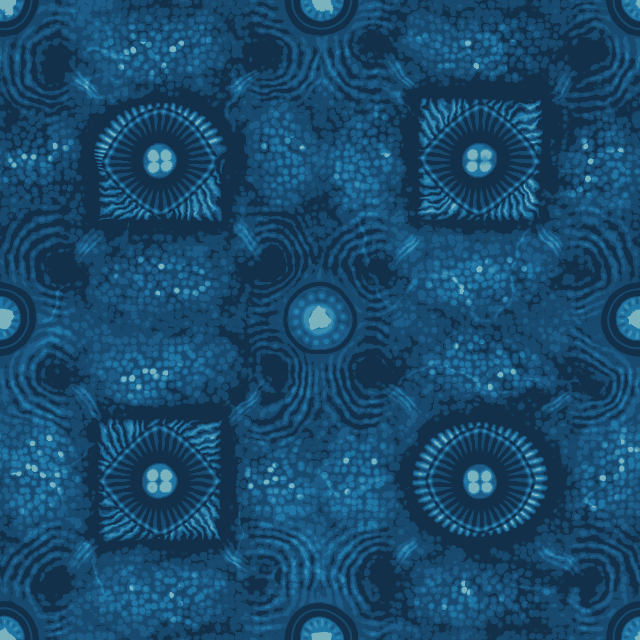
Reproduce this pattern procedurally as a WebGL 1 fragment shader.

```glsl
precision highp float;
uniform vec2 u_resolution;

float hash(vec2 p) {
  return fract(sin(dot(p, vec2(127.1, 311.7))) * 43758.5453);
}

// Value noise that wraps every n lattice steps
float noise(vec2 p, float n) {
  vec2 i = floor(p), f = fract(p);
  f = f * f * (3.0 - 2.0 * f);
  vec2 lo = mod(i, n), hi = mod(i + 1.0, n);
  return mix(mix(hash(lo), hash(vec2(hi.x, lo.y)), f.x),
             mix(hash(vec2(lo.x, hi.y)), hash(hi), f.x), f.y);
}

float fbm(vec2 uv, float n) {
  float sum = 0.0, amp = 0.53;
  for (int i = 0; i < 4; i++) {
    sum += amp * noise(uv * n, n);
    n *= 2.0;
    amp *= 0.5;
  }
  return sum;
}

// Wrapping cells: x = distance to nearest seed, y = random shade of that cell
vec2 scales(vec2 uv, float n) {
  vec2 p = uv * n, i = floor(p), best = vec2(9.0, 0.0);
  for (int y = -1; y <= 1; y++) {
    for (int x = -1; x <= 1; x++) {
      vec2 g = i + vec2(float(x), float(y)), id = mod(g, n);
      vec2 seed = g + 0.15 + 0.7 * vec2(hash(id), hash(id + 57.0));
      float d = length(p - seed);
      if (d < best.x) best = vec2(d, hash(id + 19.0));
    }
  }
  return best;
}

float disc(float d, float radius, float soft) {
  return 1.0 - smoothstep(radius - soft, radius + soft, d);
}

vec3 palette(float t) {
  vec3 c = mix(vec3(0.07, 0.19, 0.29), vec3(0.09, 0.29, 0.43), smoothstep(0.23, 0.31, t));
  c = mix(c, vec3(0.11, 0.36, 0.53), smoothstep(0.40, 0.47, t));
  c = mix(c, vec3(0.12, 0.46, 0.64), smoothstep(0.55, 0.61, t));
  c = mix(c, vec3(0.22, 0.55, 0.69), smoothstep(0.69, 0.75, t));
  return mix(c, vec3(0.48, 0.70, 0.74), smoothstep(0.82, 0.90, t));
}

void main() {
  vec2 uv = gl_FragCoord.xy / u_resolution;
  vec2 warp = vec2(fbm(uv, 10.0), fbm(uv + 0.37, 10.0)) - 0.5;
  vec2 q = uv + 0.012 * warp;
  vec2 id = mod(floor(q * 2.0), 2.0), p = fract(q * 2.0) - 0.5;
  vec2 a = abs(p), m = a + 0.11 * warp;
  float cloud = fbm(uv + 0.19, 6.0), grain = fbm(uv + 0.71, 48.0);

  // Swollen lobes above, below and beside each iris
  float upper = length((m - vec2(0.0, 0.36)) / vec2(0.25, 0.125));
  float side = length((m - vec2(0.38, 0.0)) / vec2(0.14, 0.20));
  float lobe = min(upper, side);
  float body = 1.0 - smoothstep(0.25, 1.05, lobe);
  float rim = exp(-pow((lobe - 1.0) * 14.0, 2.0));

  // Scaly skin
  vec2 cell = scales(q + 0.006 * warp, 84.0);
  float bump = 1.0 - smoothstep(0.22, 0.62, cell.x);
  float t = 0.37 + 0.42 * (cloud - 0.5) + 0.28 * (grain - 0.5);
  t += 0.13 * body - 0.07 * rim;
  t += mix(0.10, 0.27, body) * (bump - 0.5) + 0.12 * (cell.y - 0.5);
  float fleck = smoothstep(0.50, 0.64, noise(uv * 40.0, 40.0)) * smoothstep(0.6, 0.9, cell.y);
  t += 0.42 * fleck * body * bump;

  // Ribbed fans around dark knots
  float knot = length(m - vec2(0.32, 0.32));
  float fan = smoothstep(0.03, 0.08, knot) * (1.0 - smoothstep(0.14, 0.23, knot));
  fan *= smoothstep(0.24, 0.34, a.x) * (1.0 - 0.7 * body);
  t += 0.17 * fan * sin(210.0 * knot + 5.0 * cloud);
  t -= 0.25 * exp(-knot * knot * 220.0);

  // Bright diagonal straps
  float along = 0.5 * (m.x + m.y), across = m.x - m.y;
  float strap = disc(abs(across), 0.028, 0.012) * smoothstep(0.19, 0.22, along);
  strap *= 1.0 - smoothstep(0.25, 0.31, along);
  t += strap * (0.22 + 0.10 * sin(260.0 * across));

  // Sparse pale swirls
  float thread = 1.0 - smoothstep(0.0, 0.025, abs(fbm(uv + 0.53, 7.0) - 0.5));
  t += 0.17 * thread * smoothstep(0.50, 0.65, noise(uv * 12.0, 12.0));

  // Iris frame: square, round, or round on its upper half only
  float r = length(p), ang = atan(p.y, p.x);
  float roundness = abs(id.x - id.y) * mix(1.0, smoothstep(-0.05, 0.05, p.y), id.y);
  float box = max(a.x, a.y);
  float frame = mix(box - 0.19, length(p * vec2(0.92, 1.08)) - 0.195, roundness);
  t -= 0.30 * (1.0 - smoothstep(0.0, 0.075, frame));
  float veins = sin(44.0 * ang + (1.0 - roundness) * (90.0 * r + 12.0 * grain));
  float leaf = 0.52 + 0.27 * veins + 0.5 * (grain - 0.5) + 0.09 * roundness;
  leaf -= 0.3 * smoothstep(-0.025, 0.0, frame);
  t = mix(t, leaf, disc(frame, 0.0, 0.006));

  // Dark diamond with radial petals
  float diamond = pow(pow(a.x, 1.25) + pow(a.y * 1.06, 1.25), 0.8);
  float core = mix(diamond, r * 1.2, 0.55 * roundness);
  float petals = 0.16 + 0.16 * smoothstep(0.06, 0.13, r) * (0.6 + sin(34.0 * ang + 3.0 * grain));
  petals += 0.36 * exp(-pow((core - 0.176) * 130.0, 2.0));
  petals -= 0.12 * smoothstep(0.180, 0.188, core);
  t = mix(t, petals, disc(core, 0.192, 0.005));

  // Pupil with four pale lights
  float lights = disc(length(a - vec2(0.020, 0.017)), 0.018, 0.005);
  float pupil = 0.60 + 0.3 * (grain - 0.5) + 0.36 * lights;
  t = mix(t, pupil, disc(r, 0.052, 0.006));

  // Buttons between the irises; the middle one is wide with a thin ring
  vec2 b = fract(q * 2.0 + 0.5) - 0.5, bid = mod(floor(q * 2.0 + 0.5), 2.0);
  float middle = bid.x * bid.y, d = length(b);
  float inner = mix(0.068, 0.100, middle);
  t = mix(t, 0.39 + 0.2 * (grain - 0.5), 0.8 * disc(d, 0.15, 0.04));
  float ring = 0.17 + 0.14 * exp(-pow((d - 0.092) * 180.0, 2.0)) * (1.0 - middle);
  t = mix(t, ring, disc(d, 0.115, 0.006));
  float beads = sin(14.0 * atan(b.y, b.x)) * exp(-pow((d - 0.76 * inner) * 90.0, 2.0));
  float face = mix(0.62, 0.50, middle) + 0.12 * beads + 0.25 * (grain - 0.5);
  face += 0.07 * middle * sin(190.0 * d);
  face += 0.18 * disc(d, 0.055, 0.008) * middle;
  face = mix(face, 0.95, disc(d + 0.06 * (grain - 0.5), 0.034, 0.005));
  t = mix(t, face, disc(d, inner, 0.005));

  gl_FragColor = vec4(palette(t), 1.0);
}
```
